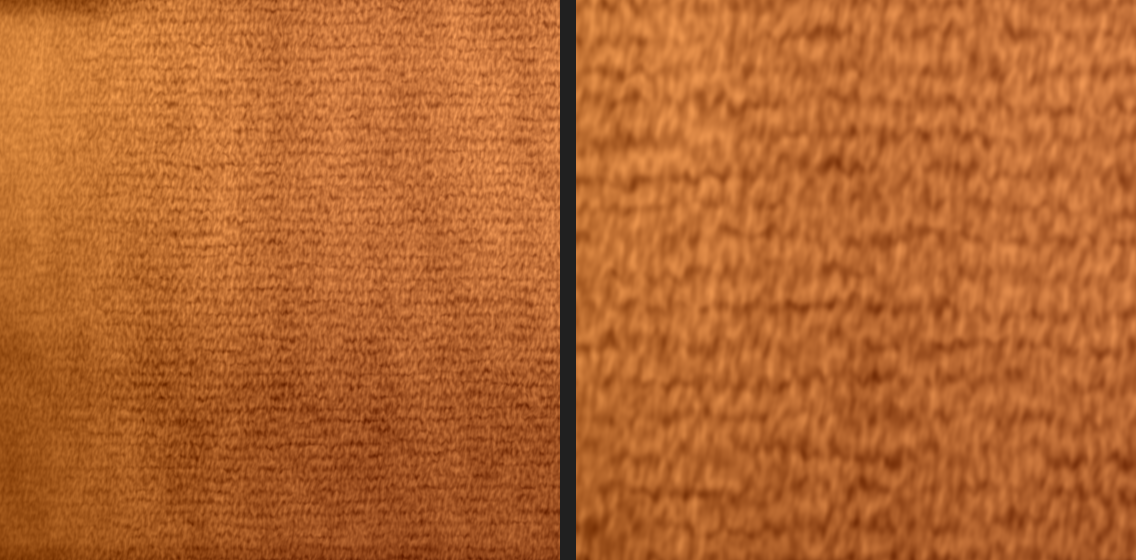
Left: the whole. Right: its middle third, enlarged.
Write a WebGL 2 fragment shader that draws this texture.

```glsl
#version 300 es
precision highp float;
// Brushed copper-orange velvet with short upright pile and broken horizontal ribs.

#define RIB_COUNT 48.0
#define RIB_DEPTH 0.38
#define RIB_JITTER 0.42
#define PILE_SCALE vec2(165.0, 78.0)
#define PILE_CONTRAST 0.66
#define PILE_SLANT 0.12
#define FIBRE_CONTRAST 0.22
#define SHEEN_CONTRAST 0.34
#define MID_COLOR vec3(0.703, 0.392, 0.174)
#define COLOR_RANGE vec3(0.290, 0.250, 0.180)
#define GOLD_TINT vec3(0.005, 0.018, -0.035)

uniform vec2 u_resolution;
out vec4 fragColor;

// Unit gradient from an integer hash of the lattice cell
vec2 gradientAt(ivec2 cell) {
    uvec2 q = uvec2(cell + 4096) * uvec2(1597334673u, 3812015801u);
    uint h = (q.x ^ q.y) * 1597334673u;
    h = (h ^ (h >> 15u)) * 2246822519u;
    h ^= h >> 13u;
    float angle = float(h >> 8u) * (6.2831853 / 16777216.0);
    return vec2(cos(angle), sin(angle));
}

float gradientNoise(vec2 p) {
    ivec2 cell = ivec2(floor(p));
    vec2 f = fract(p);
    vec2 w = f * f * f * (f * (f * 6.0 - 15.0) + 10.0);
    float a = dot(gradientAt(cell), f);
    float b = dot(gradientAt(cell + ivec2(1, 0)), f - vec2(1.0, 0.0));
    float c = dot(gradientAt(cell + ivec2(0, 1)), f - vec2(0.0, 1.0));
    float d = dot(gradientAt(cell + ivec2(1, 1)), f - vec2(1.0, 1.0));
    return mix(mix(a, b, w.x), mix(c, d, w.x), w.y);
}

// Short upright tufts with finer fibres on top
float pile(vec2 uv) {
    float lean = PILE_SLANT + 0.5 * gradientNoise(uv * 5.0 + 17.0);
    vec2 p = uv;
    p.x -= lean * 0.02 * gradientNoise(uv * vec2(18.0, 30.0) + 5.0) + PILE_SLANT * uv.y;
    float tufts = gradientNoise(p * PILE_SCALE);
    float fibres = gradientNoise(p * PILE_SCALE * vec2(1.6, 1.8) + 31.0);
    return PILE_CONTRAST * tufts + FIBRE_CONTRAST * fibres;
}

// Soft dark gaps between ribs, broken along their length
float ribs(vec2 uv) {
    float bend = 0.55 * gradientNoise(uv * vec2(4.0, 3.0) + 9.0);
    bend += 0.45 * gradientNoise(uv * vec2(16.0, 24.0) + 23.0);
    float ragged = RIB_JITTER * gradientNoise(uv * vec2(120.0, 48.0) + 43.0);
    float phase = uv.y * RIB_COUNT + bend + ragged;
    float gap = pow(0.5 + 0.5 * cos(6.2831853 * phase), 2.0);
    float strength = 0.75 + 1.1 * gradientNoise(uv * vec2(26.0, 42.0) + 71.0);
    strength += 0.9 * gradientNoise(uv * vec2(95.0, 50.0) + 83.0);
    return RIB_DEPTH * (0.28 - gap * clamp(strength, 0.0, 1.4));
}

// Broad light falling over the cloth, with soft upright brush marks
float sheen(vec2 uv) {
    float light = mix(-0.25, 0.27, smoothstep(0.05, 0.85, uv.y));
    vec2 glow = uv - vec2(0.08, 0.84);
    light += 0.16 * exp(-dot(glow, glow) * 12.0);
    light += 0.12 * smoothstep(0.65, 1.0, uv.x) * smoothstep(0.2, 0.6, uv.y);
    light -= 0.16 * exp(-pow((uv.y - 0.34 + 0.12 * uv.x) / 0.08, 2.0)) * (1.0 - uv.x);
    light -= 0.14 * (1.0 - smoothstep(0.0, 0.15, uv.x)) * (1.0 - smoothstep(0.35, 0.75, uv.y));
    light -= 0.10 * smoothstep(0.90, 1.0, uv.y);
    float brush = gradientNoise(uv * vec2(9.0, 2.4) + 3.0);
    float mottle = gradientNoise(uv * vec2(24.0, 15.0) + 57.0);
    return light + SHEEN_CONTRAST * (brush * smoothstep(-0.1, 0.25, uv.x) * 0.8 + mottle * 0.6);
}

// Shaded folds at the upper left corner and the lower edge
float foldShade(vec2 uv) {
    float corner = smoothstep(0.945, 1.0, uv.y + 0.02 * gradientNoise(uv * 8.0));
    corner *= 1.0 - smoothstep(0.10, 0.34, uv.x);
    float lower = 1.0 - smoothstep(0.0, 0.045, uv.y);
    return 0.75 * corner + 0.30 * lower;
}

void main() {
    vec2 uv = gl_FragCoord.xy / u_resolution;

    // Relief softens toward the left and lower parts
    float focus = mix(0.55, 1.0, smoothstep(0.0, 0.32, uv.x));
    focus *= mix(0.80, 1.0, smoothstep(0.0, 0.35, uv.y));
    float ribFocus = focus * mix(0.5, 1.0, smoothstep(0.05, 0.35, uv.x));

    float tone = sheen(uv) - foldShade(uv);
    tone += focus * pile(uv) + ribFocus * ribs(uv);

    // Golden cast on the left, rosier toward the right
    float gold = 1.0 - smoothstep(0.0, 0.7, uv.x);
    vec3 color = MID_COLOR + COLOR_RANGE * tone + GOLD_TINT * (gold - 0.3);
    fragColor = vec4(clamp(color, 0.0, 1.0), 1.0);
}
```
